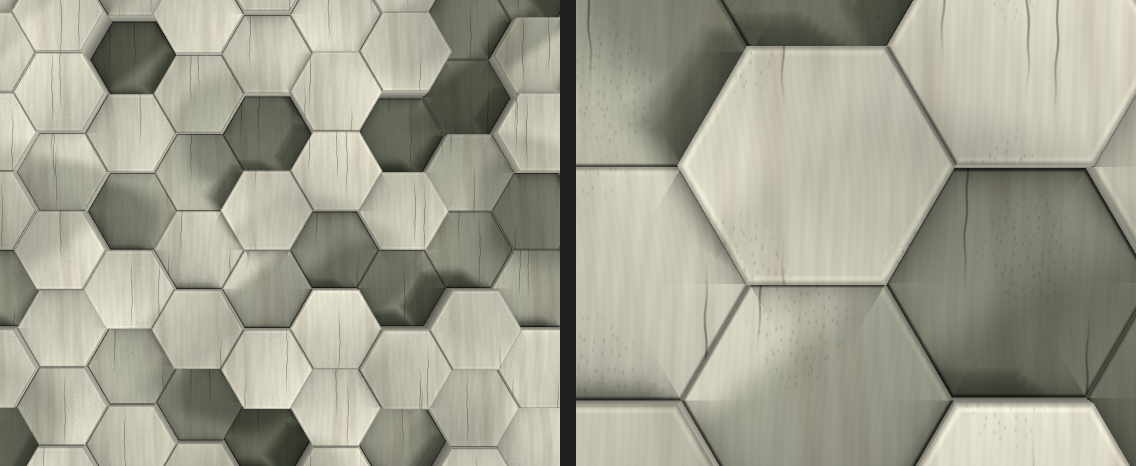
Left, the full canvas; right, a detail of the centre.
This pattern is drawn by a WebGL 1 fragment shader. Its source:

```glsl
precision highp float;
// Weathered pale wooden hexagon blocks at uneven heights, in low dappled light.

uniform vec2 u_resolution;

#define TILE_SIZE vec2(0.168, 0.1664)   // block pitch, in canvas heights
#define ORIGIN vec2(0.5734, 0.547)      // centre of one block
#define VIEW_CENTRE vec2(0.16, -0.28)   // vanishing point, in block units
#define PERSPECTIVE 0.06                // growth from lowest to highest block
#define LIGHT_DIR vec2(0.8, -0.6)       // direction towards the light
#define LIGHT_SLOPE 1.15                // rise of a light ray per block unit
#define PALE vec3(0.84, 0.83, 0.76)
#define DEEP vec3(0.38, 0.40, 0.33)
#define SHADE vec3(0.53, 0.55, 0.52)    // tint of cast shadows
#define GAP_WIDTH 0.016
#define RIM_WIDTH 0.045
#define WEAR 0.8                        // strength of grain, cracks and stains

float hash(vec2 p) {
  return fract(sin(dot(p, vec2(127.1, 311.7))) * 4375.85);
}

// Hexagon lookup: xy = position from the block centre, zw = block id.
vec4 hexTile(vec2 p) {
  vec2 s = vec2(1.73205, 1.0);
  vec4 c = floor(vec4(p, p - 0.5 * s) / s.xyxy) + 0.5;
  vec2 a = p - c.xy * s;
  vec2 b = p - (c.zw + 0.5) * s;
  return dot(a, a) < dot(b, b) ? vec4(a, c.xy) : vec4(b, c.zw + 0.5);
}

float edgeDistance(vec2 d) {
  d = abs(d);
  return 0.5 - max(d.y, dot(d, vec2(0.86603, 0.5)));
}

vec2 edgeNormal(vec2 d) {
  vec2 a = abs(d);
  vec2 n = a.y > dot(a, vec2(0.86603, 0.5)) ? vec2(0.0, 1.0) : vec2(0.86603, 0.5);
  return n * vec2(d.x < 0.0 ? -1.0 : 1.0, d.y < 0.0 ? -1.0 : 1.0);
}

float blockHeight(vec2 id) { return pow(hash(id + 3.7), 0.85); }

vec2 projectTo(vec2 p, float z) {
  return VIEW_CENTRE + (p - VIEW_CENTRE) / (1.0 + PERSPECTIVE * (z - 0.5));
}

// Distance to the nearest scattered cell point.
float cellular(vec2 p) {
  vec2 cell = floor(p);
  float nearest = 2.0;
  for (int j = -1; j <= 1; j++)
    for (int i = -1; i <= 1; i++) {
      vec2 c = cell + vec2(float(i), float(j));
      nearest = min(nearest, length(c + vec2(hash(c), hash(c + 19.3)) - p));
    }
  return nearest;
}

// Wood brightness: fibres, warm stains, specks and long hairline cracks.
vec3 woodTone(vec2 d, vec2 id) {
  float seed = hash(id + 8.1);
  vec2 g = d + vec2(seed * 31.0, seed * 17.0);
  float bend = 0.03 * sin(g.y * 3.0 + seed * 9.0);
  float fibre = sin((g.x + bend) * 83.0 + sin(g.y * 5.0)) + sin((g.x - bend) * 191.0 + 2.0 * sin(g.y * 7.0));
  float streak = cellular(g * vec2(16.0, 2.5));
  float stain = smoothstep(0.1, 0.9, sin(g.x * 7.0 + bend * 20.0) * 0.6 + sin(g.x * 29.0 + g.y) * 0.3);
  float speck = 1.0 - smoothstep(0.05, 0.2, cellular(g * vec2(30.0, 14.0)));
  speck *= smoothstep(0.3, 1.4, sin(g.x * 8.0) + sin(g.y * 6.0 + seed * 5.0));
  vec3 tone = vec3(1.0 + 0.012 * fibre + 0.07 * (0.45 - streak) - 0.13 * speck);
  tone *= mix(vec3(1.0), vec3(0.93, 0.91, 0.90), stain);
  for (int i = 0; i < 3; i++) {
    float r = hash(id + float(i) * 5.3 + 1.9);
    float path = (r - 0.5) * 0.9 + 0.006 * sin(d.y * 9.0 + r * 40.0) + 0.003 * sin(d.y * 31.0 + r * 70.0);
    float fade = smoothstep(-0.6, 0.9, sin(d.y * 4.0 + r * 50.0));
    float crack = 1.0 - smoothstep(0.001, 0.008, abs(d.x - path));
    tone *= 1.0 - 0.45 * crack * fade * step(0.4, fract(r * 7.0));
  }
  return mix(vec3(1.0), tone, WEAR);
}

// Soft occlusion by taller blocks lying towards the light.
float castShadow(vec2 p, float z) {
  float dark = 0.0;
  for (int i = 1; i <= 16; i++) {
    float t = float(i) * 0.045;
    vec4 k = hexTile(p + LIGHT_DIR * t);
    float above = blockHeight(k.zw) - z - t * LIGHT_SLOPE;
    dark = max(dark, smoothstep(0.0, 0.22, above) * smoothstep(-0.03, 0.12, edgeDistance(k.xy)));
  }
  return dark;
}

// Broad soft patches of shade that slide with the height of the face.
float dapple(vec2 p, float h) {
  vec2 q = p + LIGHT_DIR * h * 1.6;
  float wave = sin(q.x * 2.1 + 1.3 * sin(q.y * 1.7)) + sin(q.y * 2.6 - q.x * 1.2 + 1.0);
  return smoothstep(-0.1, 0.9, wave) * mix(0.75, 0.2, h);
}

vec3 shadeBlocks(vec2 p) {
  // Descend from the highest level until a block is met.
  vec4 k = hexTile(projectTo(p, 0.0));
  float level = 0.0;
  for (int i = 0; i < 26; i++) {
    float z = 1.0 - float(i) / 25.0;
    vec4 c = hexTile(projectTo(p, z));
    if (blockHeight(c.zw) >= z) { k = c; level = z; break; }
  }
  float h = blockHeight(k.zw);
  vec2 q = projectTo(p, h);
  vec4 top = hexTile(q);
  vec3 base = mix(DEEP, PALE, smoothstep(-0.05, 0.75, h));

  // Side walls darken with depth below the top face.
  if (distance(top.zw, k.zw) > 0.1) {
    float facing = dot(edgeNormal(k.xy), LIGHT_DIR);
    return base * (0.78 + 0.12 * facing) * mix(1.0, 0.6, clamp((h - level) * 1.3, 0.0, 1.0));
  }

  // Top face: wood, shadows, contact shade, gap and bright worn rim.
  vec2 d = top.xy;
  float e = edgeDistance(d);
  float rise = blockHeight(hexTile(q + edgeNormal(d) * (e + 0.06)).zw) - h;
  vec3 colour = base * woodTone(d, top.zw);
  float turn = hash(top.zw + 6.3) * 6.28;
  colour *= 0.98 + 0.17 * dot(d, vec2(cos(turn), sin(turn)));
  colour *= mix(vec3(1.0), SHADE, max(castShadow(q, h), dapple(q, h)));
  colour *= 1.0 - 0.35 * smoothstep(0.0, 0.5, rise) * exp(-e * 12.0);
  float rim = smoothstep(GAP_WIDTH, RIM_WIDTH * 0.6, e) * (1.0 - smoothstep(RIM_WIDTH * 0.6, RIM_WIDTH, e));
  colour *= 1.0 + 0.07 * rim * smoothstep(0.0, 0.3, -rise);
  float gap = 1.0 - smoothstep(GAP_WIDTH * 0.3, GAP_WIDTH * 1.3, e);
  return colour * (1.0 - gap * mix(0.2, 0.6, smoothstep(-0.2, 0.15, rise)));
}

void main() {
  vec3 sum = vec3(0.0);
  for (int j = 0; j < 2; j++)
    for (int i = 0; i < 2; i++) {
      vec2 offset = (vec2(float(i), float(j)) - 0.5) * 0.5;
      sum += shadeBlocks(((gl_FragCoord.xy + offset) / u_resolution.y - ORIGIN) / TILE_SIZE);
    }
  gl_FragColor = vec4(sum * 0.25, 1.0);
}
```
